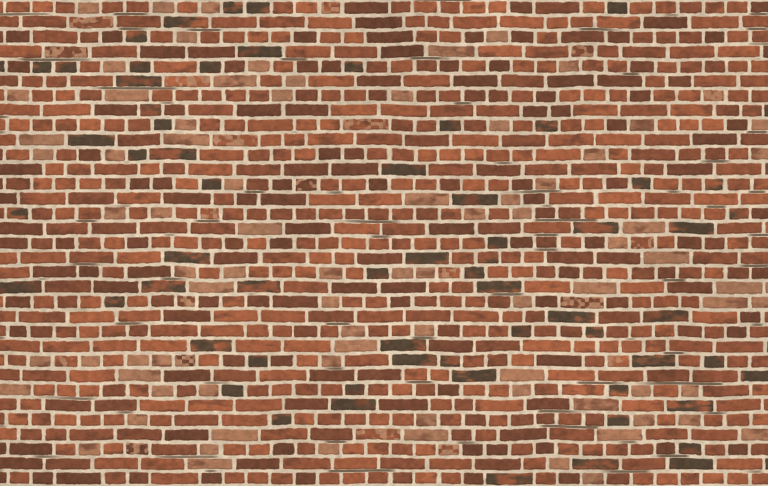
This texture is drawn by a WebGL 1 fragment shader. Its source:

```glsl
precision highp float;
uniform vec2 u_resolution;

#define ROWS 33.0
#define STRETCHER 3.259   // long brick pitch, in row heights
#define JOINT 0.2         // mortar width, in row heights
#define ROUGHNESS 0.11
#define MORTAR vec3(0.90, 0.82, 0.71)
#define DARK vec3(0.43, 0.27, 0.20)
#define RED vec3(0.57, 0.335, 0.235)
#define ORANGE vec3(0.66, 0.385, 0.26)
#define PALE vec3(0.69, 0.50, 0.38)
#define SOOT vec3(0.33, 0.27, 0.21)

float hash(vec2 p) {
  return fract(sin(dot(p, vec2(127.1, 311.7))) * 43758.5453);
}

float noise(vec2 p) {
  vec2 i = floor(p), f = fract(p);
  f = f * f * (3.0 - 2.0 * f);
  return mix(mix(hash(i), hash(i + vec2(1.0, 0.0)), f.x),
             mix(hash(i + vec2(0.0, 1.0)), hash(i + vec2(1.0)), f.x), f.y);
}

float fbm(vec2 p) {
  float sum = 0.0, gain = 0.5;
  for (int i = 0; i < 3; i++) {
    sum += gain * noise(p);
    p = p * 2.1 + 17.3;
    gain *= 0.5;
  }
  return sum / 0.875;
}

float roundedBox(vec2 p, vec2 halfSize, float radius) {
  vec2 q = abs(p) - halfSize + radius;
  return length(max(q, 0.0)) + min(max(q.x, q.y), 0.0) - radius;
}

// Offset of a course: stretcher courses shift by half a brick in turn
float coursePhase(float row) {
  if (mod(row, 2.0) < 0.5) return 0.125 + 0.5 * step(0.5, hash(vec2(row, 3.7)));
  return 0.9 - 0.5 * step(2.0, mod(row, 4.0));
}

vec3 brickColor(vec2 id, vec2 p) {
  float tone = hash(id + 5.3);
  float kind = hash(id + 41.9);
  vec3 color = mix(DARK, RED, smoothstep(0.0, 0.45, tone));
  color = mix(color, ORANGE, smoothstep(0.4, 1.0, tone));
  color = mix(color, PALE, 0.8 * step(0.89, kind));

  // Fired blotches, soot and buff speckles
  vec2 q = p + 31.0 * tone;
  float blotch = fbm(q * vec2(0.9, 1.7));
  color = mix(color, DARK, 0.65 * smoothstep(0.52, 0.8, blotch));
  float sooty = 1.0 - step(0.06, kind);
  color = mix(color, SOOT, sooty * smoothstep(0.25, 0.6, blotch));
  float speckled = step(0.06, kind) * (1.0 - step(0.1, kind));
  color = mix(color, PALE, speckled * smoothstep(0.4, 0.65, noise(q * 4.0)));
  return color * (0.87 + 0.26 * fbm(q * 3.5));
}

void main() {
  float pixel = ROWS / u_resolution.y;
  vec2 p = gl_FragCoord.xy * pixel;

  // Courses wander slightly, joints are unevenly spaced
  float y = p.y + 0.16 * (noise(p * 0.35) - 0.5);
  float row = floor(y);
  float u = p.x / STRETCHER - coursePhase(row);
  u += 0.09 * (noise(vec2(u * 2.3, row * 7.0)) - 0.5);

  // Header courses are mostly split into half lengths, others rarely
  float column = floor(u);
  float splitChance = mod(row, 2.0) < 0.5 ? 0.86 : 0.12;
  float pieces = hash(vec2(column, row) + 0.5) < splitChance ? 2.0 : 1.0;
  float cell = fract(u) * pieces;
  vec2 id = vec2(column * 2.0 + floor(cell), row);
  vec2 size = vec2(STRETCHER / pieces, 1.0);
  vec2 local = (vec2(fract(cell), fract(y)) - 0.5) * size;

  // Worn brick outline
  vec2 halfSize = 0.5 * (size - JOINT);
  halfSize -= 0.035 * vec2(hash(id + 9.1), hash(id + 13.7));
  float edge = roundedBox(local, halfSize, 0.1);
  edge += ROUGHNESS * (fbm(p * 2.8) - 0.5);
  float soft = 0.6 * pixel + 0.025;
  float brick = 1.0 - smoothstep(-soft, soft, edge);

  // Mortar grain with a few open, shadowed bed joints
  vec3 mortar = MORTAR * (0.85 + 0.2 * fbm(p * 3.0));
  float bed = smoothstep(0.38, 0.46, abs(local.y));
  float open = smoothstep(0.83, 0.92, noise(vec2(p.x * 0.35, floor(y + 0.5) * 5.0)));
  mortar = mix(mortar, SOOT, 0.75 * bed * open);

  // Brick face with a shaded lower rim
  vec3 face = brickColor(id, p);
  float rim = smoothstep(-0.14, 0.0, edge) * smoothstep(0.1, -0.4, local.y);
  face *= 1.0 - 0.22 * rim;

  vec3 color = mix(mortar, face, brick);
  color *= 0.96 + 0.08 * noise(p * 0.15);
  gl_FragColor = vec4(color, 1.0);
}
```
